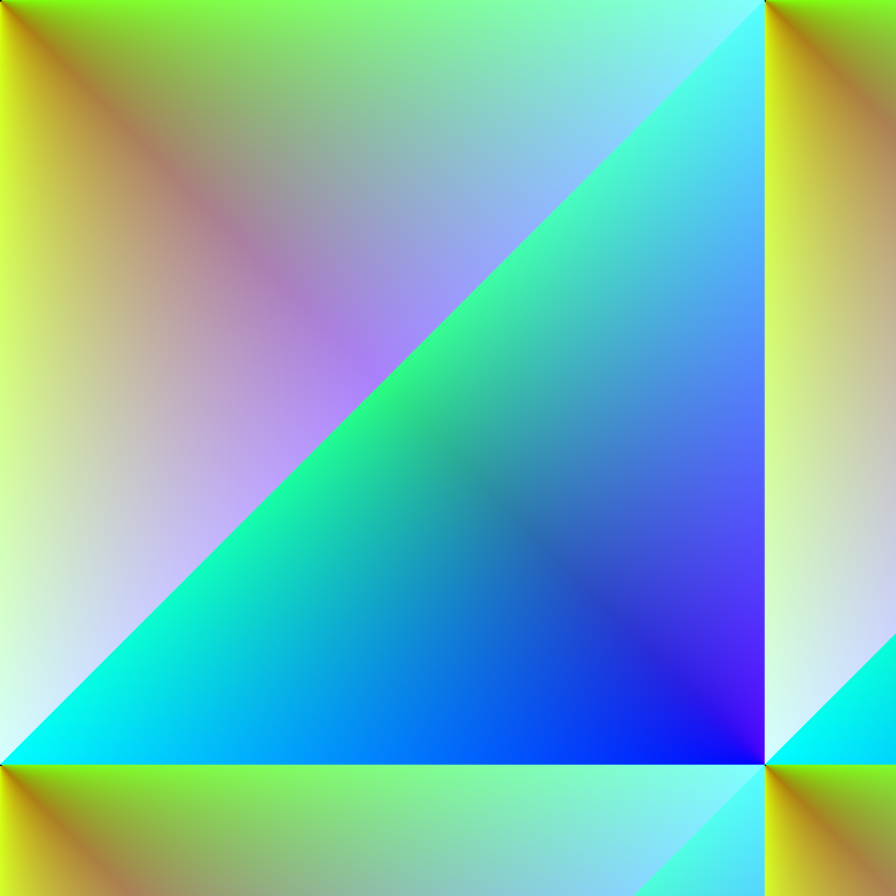
Reproduce this background procedurally as a WebGL 1 fragment shader.

```glsl
precision highp float;
// Draws repeating square tiles split by a diagonal, shaded by hue, saturation and value shown as RGB.

uniform vec2 u_resolution;

const float TILES_PER_CANVAS = 1.1719;
const float CORNER_DOT = 0.002;
const int SAMPLES = 3;

// Hue, saturation and value of an RGB colour, each from 0 to 1.
vec3 rgbToHsv(vec3 c) {
  float high = max(c.r, max(c.g, c.b));
  float low = min(c.r, min(c.g, c.b));
  float range = max(high - low, 1e-5);
  float sector;
  if (c.b >= high) {
    sector = 4.0 + (c.r - c.g) / range;
  } else if (c.g >= high) {
    sector = 2.0 + (c.b - c.r) / range;
  } else {
    sector = (c.g - c.b) / range;
  }
  return vec3(sector / 6.0, (high - low) / max(high, 1e-5), high);
}

// Colour of one tile; cell runs right and down from its top left corner.
vec3 tileColor(vec2 cell) {
  float wrappedSum = fract(cell.x + cell.y);
  vec3 hsv = rgbToHsv(vec3(cell.y, cell.x, wrappedSum));
  float dotMask = step(CORNER_DOT, max(cell.x, cell.y));
  return clamp(hsv, 0.0, 1.0) * dotMask;
}

// Tiled pattern anchored at the top left of the canvas.
vec3 pattern(vec2 uv) {
  vec2 fromTopLeft = vec2(uv.x, 1.0 - uv.y);
  return tileColor(fract(fromTopLeft * TILES_PER_CANVAS));
}

void main() {
  // Average a grid of samples in each pixel to smooth the tile edges.
  vec3 color = vec3(0.0);
  for (int y = 0; y < SAMPLES; y++) {
    for (int x = 0; x < SAMPLES; x++) {
      vec2 offset = (vec2(float(x), float(y)) + 0.5) / float(SAMPLES) - 0.5;
      color += pattern((gl_FragCoord.xy + offset) / u_resolution);
    }
  }
  gl_FragColor = vec4(color / float(SAMPLES * SAMPLES), 1.0);
}
```
